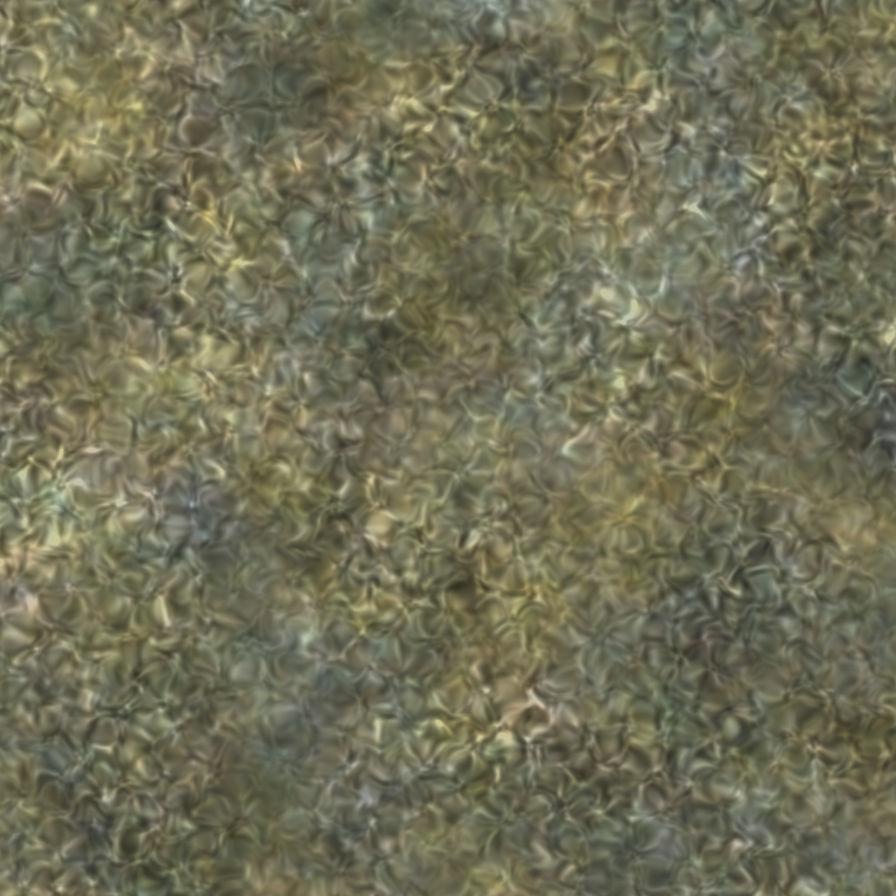
Give the GLSL for this texture, as a WebGL 1 fragment shader.

```glsl
precision highp float;
// Dry, mossy turf seen from above: soft olive grain over broad light and dark
// patches. Layers of gradient noise are summed into a log-brightness, pale
// straw flecks are scattered on a jittered grid, then warm and cool tints added.

uniform vec2 u_resolution;

#define GRAIN_SCALE 62.0
#define FINE_SCALE 108.0
#define CLUMP_SCALE 22.0
#define PATCH_SCALE 4.2
#define FLECK_SCALE 30.0
#define FLECK_SHARE 0.2
#define CONTRAST 0.18
#define TINT 0.045
#define BASE_COLOR vec3(0.437, 0.433, 0.336)

vec2 hash2(vec2 p) {
  vec3 q = fract(p.xyx * vec3(0.1031, 0.1030, 0.0973));
  q += dot(q, q.yzx + 33.33);
  return fract((q.xx + q.yz) * q.zy);
}

float cornerSlope(vec2 cell, vec2 corner, vec2 f) {
  return dot(hash2(cell + corner) * 2.0 - 1.0, f - corner);
}

// Gradient noise scaled to a spread of about one
float noise(vec2 p) {
  vec2 cell = floor(p);
  vec2 f = p - cell;
  vec2 s = f * f * f * (f * (f * 6.0 - 15.0) + 10.0);
  float low = mix(cornerSlope(cell, vec2(0.0, 0.0), f),
                  cornerSlope(cell, vec2(1.0, 0.0), f), s.x);
  float high = mix(cornerSlope(cell, vec2(0.0, 1.0), f),
                   cornerSlope(cell, vec2(1.0, 1.0), f), s.x);
  return 5.7 * mix(low, high, s.y);
}

// Rotated and shifted noise, so that layers never share a lattice
float layer(vec2 p, float scale, float angle) {
  float c = cos(angle);
  float s = sin(angle);
  return noise(mat2(c, s, -s, c) * p * scale + 40.0 + 17.0 * angle);
}

// Short soft strands of straw, at most one per grid cell
float flecks(vec2 p) {
  vec2 home = floor(p);
  float light = 0.0;
  for (int y = -1; y <= 1; y++) {
    for (int x = -1; x <= 1; x++) {
      vec2 cell = home + vec2(float(x), float(y));
      vec2 shape = hash2(cell + 71.0);
      vec2 kind = hash2(cell + 153.0);
      float angle = 3.14159 * shape.x;
      vec2 along = vec2(cos(angle), sin(angle));
      vec2 offset = p - cell - hash2(cell + 9.0);
      float halfLength = mix(0.08, 0.42, shape.y);
      float t = clamp(dot(offset, along), -halfLength, halfLength);
      float d = length(offset - along * t) / mix(0.11, 0.19, kind.y);
      light += step(kind.x, FLECK_SHARE) * exp(-d * d);
    }
  }
  return min(light, 1.3);
}

void main() {
  vec2 uv = gl_FragCoord.xy / min(u_resolution.x, u_resolution.y);

  // Broad patches, lighter towards the upper left
  float patches = 0.75 * layer(uv, PATCH_SCALE, 0.4)
                + 0.55 * layer(uv, PATCH_SCALE * 2.3, 1.1)
                + 0.8 * (uv.y - uv.x);

  // Bent coordinates turn round grain into tangled short blades
  vec2 bend = vec2(layer(uv, 34.0, 0.7), layer(uv, 34.0, 2.2));
  vec2 bent = uv + 0.0028 * bend;
  float grain = 0.62 * layer(bent, GRAIN_SCALE, 0.9)
              + 0.42 * layer(bent, FINE_SCALE, 1.7);
  float clumps = layer(uv, CLUMP_SCALE, 2.6);

  // Grain strength drifts, leaving some areas smoother
  float strength = clamp(1.0 + 0.2 * layer(uv, 6.0, 3.3), 0.6, 1.4);
  float straw = flecks(bent * FLECK_SCALE)
              * mix(0.5, 1.9, smoothstep(-0.8, 1.2, patches + 0.4 * clumps));
  float level = 0.48 * patches + 0.32 * clumps + strength * grain + straw - 0.08;

  // Ochre and teal drift, with a weaker green and rose mottle
  float warmth = 0.6 * layer(uv, 5.5, 4.1) + 0.4 * layer(uv, 15.0, 5.2)
               + 0.35 * layer(uv, 42.0, 0.2) + 0.3 * patches;
  float green = 0.6 * layer(uv, 9.0, 2.9) + 0.5 * layer(uv, 36.0, 1.4);
  vec3 tint = 1.0 + TINT * (warmth * vec3(0.8, 0.1, -1.5)
                          + green * vec3(-0.3, 0.3, -0.2));

  // Bright straw is paler than the dark turf
  tint.b *= 1.0 + 0.025 * clamp(level, -1.0, 2.5);
  vec3 color = BASE_COLOR * exp(CONTRAST * min(level, 3.2)) * tint;
  gl_FragColor = vec4(clamp(color, 0.0, 1.0), 1.0);
}
```
